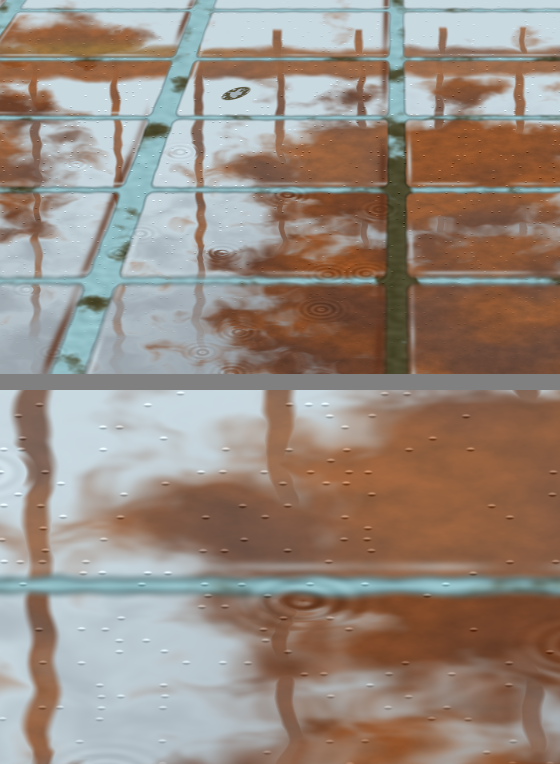
Top: the whole. Bottom: its middle third, enlarged.
Reproduce this texture procedurally as a WebGL 1 fragment shader.

```glsl
precision highp float;
// Rain-soaked terracotta paving in perspective, with flooded pale joints.
// Points are projected to a tile grid; each tile mirrors sky, fence and foliage,
// bent by gradient noise, drop rings and a small tilt per tile.
uniform vec2 u_resolution;

// Layout, in units of the canvas height
const float HORIZON = 2.367, ROW_SCALE = 16.34, ROW_SHIFT = 7.715;
const float VANISH_X = 1.0605, COLUMN_WIDTH = 0.372, TILE_ASPECT = 3.3;
const float JOINT_ROW = 0.038, JOINT_LEFT = 0.053, JOINT_RIGHT = 0.036, CORNER = 0.07;
// Reflection
const float POST_START = 0.094, POST_STEP = 0.217, POST_WIDTH = 0.01, POST_TOP = 0.915;
const vec2 RAIL_SPAN = vec2(0.797, 0.868);
const vec2 MAIN_DROP = vec2(1.015, 0.44), LEAF = vec2(0.631, 0.75);
const vec2 SPECK_GRID = vec2(55.0, 100.0);
const int DROPS = 15;
const float RING_FREQUENCY = 320.0;
// Colours
const vec3 SKY_BRIGHT = vec3(0.79, 0.85, 0.88), SKY_GREY = vec3(0.61, 0.65, 0.68);
const vec3 RUST = vec3(0.54, 0.26, 0.08), BROWN = vec3(0.36, 0.19, 0.11);
const vec3 OCHRE = vec3(0.57, 0.39, 0.10);
const vec3 WATER = vec3(0.58, 0.75, 0.78), MOSS = vec3(0.26, 0.23, 0.11);

vec2 hash2(vec2 p) {
  vec3 a = fract(p.xyx * vec3(0.1031, 0.1030, 0.0973));
  a += dot(a, a.yzx + 33.33);
  return fract((a.xx + a.yz) * a.zy);
}
float corner(vec2 cell, vec2 offset) {
  return dot(hash2(cell + 50.0) * 2.0 - 1.0, offset);
}
// Gradient noise, about -0.7 to 0.7
float noise(vec2 p) {
  vec2 i = floor(p), f = fract(p), e = vec2(1.0, 0.0);
  vec2 u = f * f * f * (f * (f * 6.0 - 15.0) + 10.0);
  float low = mix(corner(i, f), corner(i + e, f - e), u.x);
  float high = mix(corner(i + e.yx, f - e.yx), corner(i + 1.0, f - 1.0), u.x);
  return 1.3 * mix(low, high, u.y);
}
float fbm(vec2 p) {
  float sum = 0.0, amp = 0.65;
  for (int i = 0; i < 4; i++) {
    sum += amp * noise(p);
    p = p * 2.03 + 17.3;
    amp *= 0.52;
  }
  return sum;
}
float band(float x, float centre, float width) {
  float v = (x - centre) / width;
  return exp(-v * v);
}
float blob(vec2 p, float x, float y, float w, float h) {
  return band(p.x, x, w) * band(p.y, y, h);
}
// Large dark shapes mirrored in the wet glaze
float foliage(vec2 p) {
  return 1.15 * blob(p, 1.38, 0.14, 0.38, 0.27) + blob(p, 1.32, 0.57, 0.33, 0.14)
    + 0.72 * blob(p, 0.82, 0.17, 0.32, 0.27) + 0.7 * blob(p, 0.84, 0.56, 0.29, 0.11)
    + 0.8 * blob(p, 0.03, 0.6, 0.18, 0.22) + 0.85 * blob(p, 0.16, 0.89, 0.3, 0.06)
    + 0.35 * blob(p, 1.2, 0.76, 0.5, 0.05);
}
// Drop rings: xy bends the reflection, z is the wave height
vec3 dropRings(vec2 p) {
  vec3 sum = vec3(0.0);
  for (int i = 0; i < DROPS; i++) {
    vec2 h = hash2(vec2(float(i) * 7.0, 3.0));
    vec2 e = (p - (i == 0 ? MAIN_DROP : h * vec2(1.2, 0.6))) * vec2(1.0, 2.1);
    float d = length(e);
    sum += vec3(e / (d + 0.004), 1.0) * sin(d * RING_FREQUENCY) * band(d, 0.0, mix(0.03, 0.065, h.x));
  }
  return sum;
}
vec3 reflection(vec2 p, vec2 tile, vec3 rings) {
  vec2 tilt = hash2(tile + 9.0) - 0.5;
  vec2 bend = vec2(noise(p * vec2(9.0, 24.0)), noise(p * vec2(11.0, 30.0) + 40.0));
  vec2 q = p + bend * mix(0.03, 0.004, p.y) + rings.xy * 0.012 + tilt * vec2(0.012, 0.02);
  float grain = fbm(q * vec2(6.0, 12.0));
  // Fence
  float x = abs(fract((q.x - POST_START) / POST_STEP + 0.5) - 0.5) * POST_STEP;
  float post = 1.0 - smoothstep(POST_WIDTH * 0.6, POST_WIDTH * 1.6, x + 0.006 * grain);
  post *= smoothstep(-0.1, 0.5, q.y + 0.3 * grain) * (1.0 - smoothstep(POST_TOP, POST_TOP + 0.012, q.y));
  vec2 rail = smoothstep(RAIL_SPAN - 0.011, RAIL_SPAN + 0.011, vec2(q.y + 0.02 * grain));
  // Clay shows where the sky is hidden
  float mass = smoothstep(0.2, 0.75, foliage(q) + 0.85 * grain);
  float dark = max(mass, max(post * 0.88, rail.x * (1.0 - rail.y) * 0.85));
  float tone = noise(q * vec2(4.0, 9.0) + 8.0) + 0.3 * tilt.x;
  vec3 clay = mix(BROWN, RUST, smoothstep(-0.5, 0.3, tone));
  clay = mix(clay, OCHRE, 0.8 * blob(p, 0.25, 0.865, 0.3, 0.022));
  clay *= 1.0 + 0.25 * fbm(p * vec2(22.0, 45.0));
  vec3 sky = mix(SKY_GREY, SKY_BRIGHT, smoothstep(-0.1, 0.6, p.y + 0.5 * grain));
  return mix(sky, clay, dark * (0.84 + 0.16 * tilt.y)) + 0.05 * rings.z;
}
void main() {
  vec2 p = gl_FragCoord.xy / u_resolution.y;
  float fall = HORIZON - p.y;
  vec2 grid = vec2((p.x - VANISH_X) / (COLUMN_WIDTH * fall), ROW_SCALE / fall - ROW_SHIFT);
  // Rounded tile outline, measured in row heights
  vec2 local = (fract(grid) - 0.5) * vec2(TILE_ASPECT, 1.0);
  float joint = mix(JOINT_RIGHT, JOINT_LEFT, step(grid.x, -0.5));
  vec2 halfSize = vec2((0.5 - joint) * TILE_ASPECT, 0.5 - JOINT_ROW);
  vec2 b = abs(local) - halfSize + CORNER;
  float edge = length(max(b, 0.0)) + min(max(b.x, b.y), 0.0) - CORNER + 0.015 * noise(p * 30.0);
  // Glaze with worn, lit rims
  vec3 rings = dropRings(p);
  vec3 glaze = reflection(p, floor(grid), rings);
  float wear = smoothstep(-0.35, 0.3, noise(p * 8.0 + 3.0));
  float lit = max(0.55 * band(local.y, 0.04 - halfSize.y, 0.022), 0.7 * band(local.x, 0.05 - halfSize.x, 0.03));
  glaze = mix(glaze, BROWN, 0.75 * wear * band(local.x, halfSize.x - 0.06, 0.055));
  glaze = mix(glaze, SKY_BRIGHT, lit * wear);
  // Flooded joints, mossy in the right seam
  float seam = (1.0 - smoothstep(0.04, 0.09, abs(grid.x))) * (1.0 - smoothstep(0.3, 0.8, p.y));
  float growth = fbm(p * vec2(7.0, 13.0) + 5.0) + 0.75 * seam + 0.15 * smoothstep(0.9, 1.2, p.x);
  vec3 grout = mix(WATER, MOSS, 0.9 * smoothstep(0.08, 0.5, growth));
  grout *= mix(0.72, 1.0, smoothstep(0.0, 0.04, edge));
  grout += 0.05 * rings.z + 0.06 * noise(p * vec2(30.0, 60.0));
  float soft = 0.02 + 0.06 * abs(p.y - 0.55);
  vec3 color = mix(glaze, grout, smoothstep(-soft, soft, edge));
  // Splash specks and a fallen leaf
  vec2 h = hash2(floor(p * SPECK_GRID) + 70.0), s = fract(p * SPECK_GRID) - 0.3 - 0.4 * h.yx;
  float speck = (1.0 - smoothstep(0.08, 0.28, length(s))) * step(h.x, 0.16) * band(p.y, 0.58, 0.36);
  color += speck * mix(-0.18, 0.2, smoothstep(-0.1, 0.1, s.y));
  vec2 v = mat2(0.95, -0.3, 0.3, 0.95) * (p - LEAF) / vec2(0.04, 0.014);
  vec3 leaf = mix(SKY_GREY, MOSS, smoothstep(0.3, 0.9, length(v) + noise(v * 3.0)));
  color = mix(color, leaf, 0.85 - 0.85 * smoothstep(0.85, 1.1, length(v)));
  gl_FragColor = vec4(clamp(color, 0.0, 1.0), 1.0);
}
```
